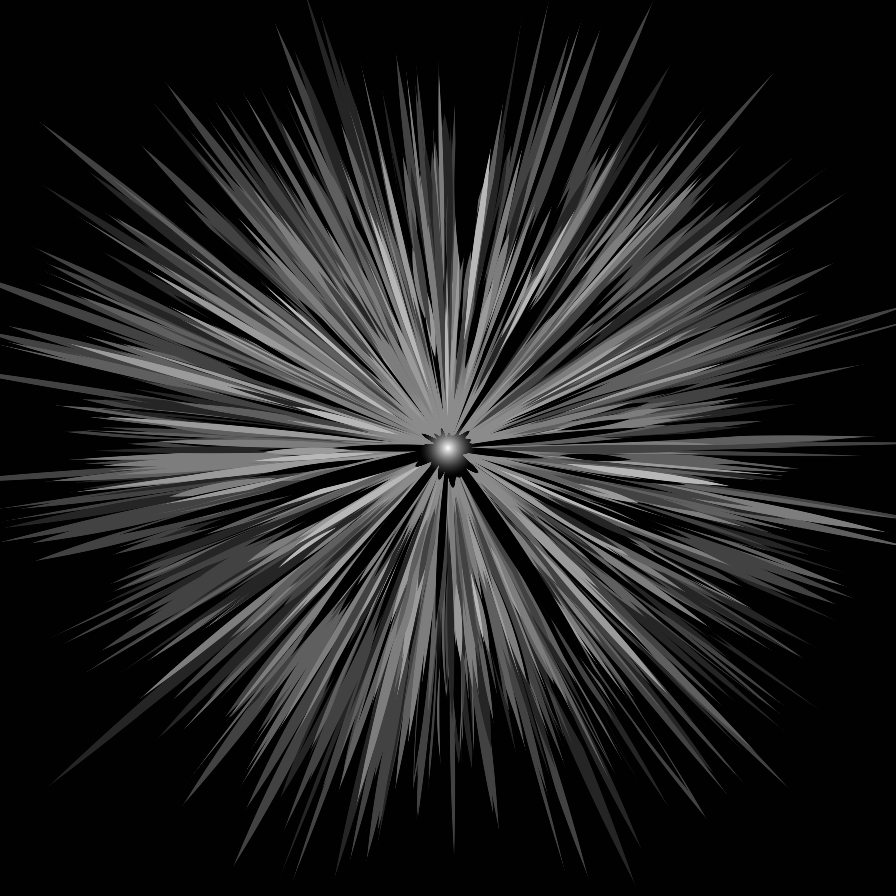
Give the GLSL for this background, as a Shadertoy shader.

```glsl
#define LAYERS 12
#define BASE_RAYS 62.0
#define OUTER_TIP 0.39
#define INNER_TIP 0.17
#define RAY_WIDTH 0.0052
#define FILL_TONE 0.54
#define FILL_REACH 0.19
#define HOLE_RADIUS 0.024
#define CORE_RADIUS 0.032

const float TAU = 6.283185;
const int GAP_COUNT = 10;

// Dark wedges: angle in degrees, start radius, end radius, half width
const vec4 GAPS[GAP_COUNT] = vec4[](
    vec4(57.0, 0.00, 0.30, 0.005), vec4(6.0, 0.00, 0.22, 0.004),
    vec4(-6.0, -0.01, 0.11, 0.004), vec4(-57.0, -0.02, 0.32, 0.009),
    vec4(195.0, -0.03, 0.25, 0.008), vec4(233.0, -0.02, 0.29, 0.007),
    vec4(266.0, 0.00, 0.20, 0.004), vec4(180.0, -0.02, 0.13, 0.004),
    vec4(86.0, 0.20, 0.48, 0.015), vec4(43.0, 0.06, 0.28, 0.004));

vec4 hash4(vec2 p) {
    vec4 q = fract(p.xyxy * vec4(0.1031, 0.1030, 0.0973, 0.1099));
    q += dot(q, q.wzxy + 33.33);
    return fract((q.xxyz + q.yzzw) * q.zywx);
}

float gradientNoise(vec2 p) {
    vec2 cell = floor(p), f = fract(p);
    vec2 u = f * f * (3.0 - 2.0 * f);
    vec4 corner;
    for (int i = 0; i < 4; i++) {
        vec2 offset = vec2(i & 1, i >> 1);
        float turn = TAU * hash4(cell + offset + 71.0).x;
        corner[i] = dot(vec2(cos(turn), sin(turn)), f - offset);
    }
    return mix(mix(corner.x, corner.y, u.x), mix(corner.z, corner.w, u.x), u.y);
}

// Coverage of a radial lens that tapers at both ends
float shard(float radius, float turn, vec2 span, float halfWidth, float pixel) {
    float t = (radius - span.x) / (span.y - span.x);
    float edge = halfWidth * 4.0 * t * (1.0 - t) - abs(radius * sin(turn));
    return cos(turn) < 0.0 ? 0.0 : smoothstep(-0.5, 0.5, edge / pixel);
}

// One ring of jittered rays painted over the tone below
float paintLayer(float tone, float layer, float radius, float angle, float pixel) {
    float depth = layer / float(LAYERS - 1);
    float count = BASE_RAYS + 6.0 * layer;
    float cell = TAU / count;
    float home = floor(angle / cell);
    float stretch = 1.0 + 0.05 * cos(2.0 * angle);
    for (float k = -1.0; k <= 1.0; k++) {
        float id = mod(home + k + count, count);
        vec4 h = hash4(vec2(id + 3.0, layer * 17.0 + 5.0));
        vec4 g = hash4(vec2(id + 41.0, layer * 23.0 + 9.0));
        float turn = (home + k + h.x) * cell - angle;
        float start = mix(0.14, 0.025, depth) + 0.12 * h.y;
        float tip = (mix(OUTER_TIP, INNER_TIP, depth) + 0.2 * h.z * h.z) * stretch;
        tip = max(tip, start + 0.08);
        float halfWidth = RAY_WIDTH * mix(1.0, 0.6, depth) * (0.4 + g.x);
        float range = 1.5 + 3.6 * depth * sqrt(depth);
        float rayTone = 0.14 + 0.115 * floor(0.5 + h.w * range);
        rayTone *= step(0.16, g.y);
        tone = mix(tone, rayTone, shard(radius, turn, vec2(start, tip), halfWidth, pixel));
    }
    return tone;
}

void mainImage(out vec4 fragColor, in vec2 fragCoord) {
    float pixel = 1.0 / min(iResolution.x, iResolution.y);
    vec2 p = (fragCoord - 0.5 * iResolution.xy) * pixel;
    float radius = length(p);
    vec2 dir = p / max(radius, 1e-4);
    float angle = mod(atan(p.y, p.x) + TAU, TAU);

    // Grey inner fill with a ragged reach
    float ragged = gradientNoise(dir * 11.0 + 4.0);
    float reach = FILL_REACH + 0.12 * ragged;
    float tone = FILL_TONE * (1.0 - smoothstep(0.3 * reach, 1.35 * reach, radius));

    // Rays, from long and dim to short and bright
    for (int i = 0; i < LAYERS; i++)
        tone = paintLayer(tone, float(i), radius, angle, pixel);

    // Dark wedges
    for (int i = 0; i < GAP_COUNT; i++) {
        vec4 gap = GAPS[i];
        float turn = radians(gap.x) - angle;
        tone *= 1.0 - shard(radius, turn, gap.yz, gap.w, pixel);
    }

    // Jagged dark hole, deeper below, around a glowing core
    float hole = HOLE_RADIUS - 0.008 * dir.y + 0.03 * gradientNoise(dir * 4.0 + 19.0);
    tone *= smoothstep(hole - pixel, hole + pixel, radius);
    float core = pow(max(0.0, 1.0 - radius / CORE_RADIUS), 1.5);
    tone = max(tone, core);

    fragColor = vec4(vec3(min(tone + 0.004, 1.0)), 1.0);
}
```
